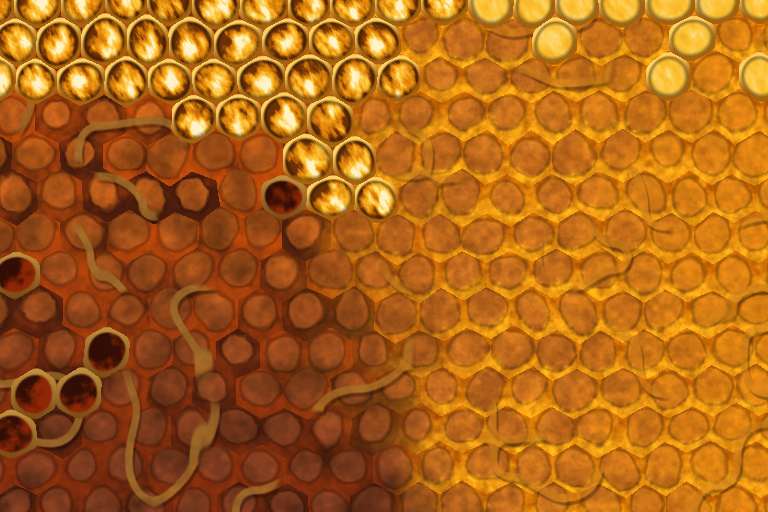
A Shadertoy shader for this pattern:

```glsl
// Backlit honeycomb: open honey cells, capped amber cells, dark brood cells and wax ridges.
const float PITCH = 0.088;              // cell spacing, canvas height = 1
const float ROW = PITCH * 0.866;        // row spacing
const vec2 FIRST = vec2(0.029, 0.996);  // anchor of the top row

float hash(vec2 p) {
    vec3 a = fract(vec3(p.xyx) * 0.1031);
    a += dot(a, a.yzx + 33.33);
    return fract((a.x + a.y) * a.z);
}

float noise(vec2 p) {
    vec2 i = floor(p), f = fract(p);
    f = f * f * (3.0 - 2.0 * f);
    return mix(mix(hash(i), hash(i + vec2(1, 0)), f.x),
               mix(hash(i + vec2(0, 1)), hash(i + vec2(1, 1)), f.x), f.y);
}

float fbm(vec2 p) {
    float sum = 0.0, amp = 0.53;
    for (int i = 0; i < 4; i++) {
        sum += amp * noise(p);
        p = mat2(1.6, 1.2, -1.2, 1.6) * p + 7.3;
        amp *= 0.5;
    }
    return sum;
}

float segmentDistance(vec2 p, vec2 a, vec2 b) {
    vec2 ab = b - a;
    return length(p - a - ab * clamp(dot(p - a, ab) / dot(ab, ab), 0.0, 1.0));
}

// Column and row of a cell to its centre; even rows shift by half a cell
vec2 cellCenter(vec2 id) {
    float shift = 0.5 - 0.5 * mod(id.y, 2.0);
    return FIRST + vec2((id.x + shift) * PITCH, -id.y * ROW);
}

vec2 nearestCell(vec2 p) {
    vec2 best = vec2(0.0);
    float bestDist = 9.0, top = floor((FIRST.y - p.y) / ROW);
    for (int i = 0; i < 2; i++) {
        float row = top + float(i);
        vec2 id = vec2(floor((p.x - cellCenter(vec2(0.0, row)).x) / PITCH + 0.5), row);
        float d = length(p - cellCenter(id));
        if (d < bestDist) { bestDist = d; best = id; }
    }
    return best;
}

// Band along the top, a tongue hanging from it, and a few strays at the right
bool isOpen(vec2 id) {
    float n = id.x, row = id.y;
    if (row < 0.5) return true;
    if (row < 2.5) return n < 8.5 || (n > 10.5 + row && mod(n, 4.0 - row) < 0.5);
    return row < 5.5 && n >= min(6.0, 2.0 * row - 2.0) && n < (row < 4.5 ? 7.5 : 8.5);
}

bool isBrood(vec2 id) {
    bool cluster = segmentDistance(cellCenter(id), vec2(0.03, 0.158), vec2(0.205, 0.31)) < 0.04;
    return cluster || id == vec2(6, 5) || id == vec2(0, 7);
}

vec3 openCell(vec2 q, vec2 id, float stray, float aa) {
    float seed = hash(id + 4.7), r = length(q);
    vec2 focus = vec2(0.25 - 0.35 * seed, -0.3 + 0.3 * hash(id + 9.1));
    float streak = fbm(vec2(q.x * 1.8 + q.y, q.y * 0.9 - q.x * 0.4) * 1.7 + seed * 40.0);
    float light = 1.15 - length((q - focus) * vec2(1.1, 0.85)) + (streak - 0.5) * 1.6;
    light = mix(light, 0.85 + 0.4 * (streak - 0.5), stray);
    vec3 col = mix(vec3(0.42, 0.19, 0.02), vec3(0.90, 0.53, 0.04), smoothstep(0.1, 0.55, light));
    col = mix(col, vec3(0.99, 0.76, 0.20), smoothstep(0.5, 0.85, light));
    col = mix(col, vec3(1.0, 0.95, 0.78), smoothstep(0.8, 1.15, light));
    col *= 1.0 - 0.45 * smoothstep(0.65, 0.9, r);
    vec3 rim = mix(vec3(0.66, 0.38, 0.06), vec3(1.0, 0.82, 0.38), smoothstep(-0.5, 0.8, q.y - q.x * 0.4));
    return mix(col, rim, smoothstep(0.89 - aa, 0.89 + aa, r));
}

vec3 broodCell(vec2 q, vec2 p, float aa) {
    float glow = smoothstep(0.35, 0.75, fbm(p * 35.0) + 0.25 * (q.x - q.y));
    vec3 col = mix(vec3(0.19, 0.05, 0.02), vec3(0.56, 0.15, 0.02), glow);
    vec3 rim = mix(vec3(0.48, 0.30, 0.09), vec3(0.76, 0.56, 0.24), 0.5 + 0.5 * q.y);
    return mix(col, rim, smoothstep(0.82 - aa, 0.82 + aa, length(q)));
}

// Wax cap with a lit crescent below; warmth runs from dark comb to amber
vec3 cappedCell(vec2 q, vec2 p, vec2 id, float warmth) {
    float seed = hash(id), grain = fbm(p * 75.0), cloud = fbm(p * 19.0);
    float edge = length(q - vec2(-0.04, 0.17)) - 0.72 - 0.12 * seed + (cloud - 0.5) * 0.6;
    float cap = smoothstep(0.1, -0.1, edge + (grain - 0.5) * 0.3);
    float low = smoothstep(0.6, -0.8, q.y);
    vec3 amber = mix(vec3(0.80, 0.41, 0.02), vec3(1.0, 0.70, 0.10), low * 0.6 + (grain - 0.4) * 0.9);
    vec3 skin = mix(vec3(0.67, 0.35, 0.09), vec3(0.86, 0.50, 0.14), cloud + (grain - 0.5) * 0.5);
    skin = mix(skin, vec3(0.93, 0.56, 0.05), 0.65 * smoothstep(0.95, 1.5, p.x + (cloud - 0.5) * 0.4));
    float depth = smoothstep(0.75, 0.1, p.y + 0.15 * p.x);
    vec3 ember = mix(vec3(0.74, 0.29, 0.04), vec3(0.52, 0.18, 0.05), depth);
    ember = mix(vec3(0.29, 0.11, 0.05), ember, smoothstep(0.3, 0.75, 0.5 * seed + 0.6 * cloud));
    vec3 crust = mix(vec3(0.66, 0.32, 0.09), vec3(0.45, 0.21, 0.11), depth) * (0.6 + 0.8 * cloud);
    vec3 col = mix(mix(ember, amber, warmth), mix(crust, skin, warmth), cap);
    col *= 1.0 - 0.22 * smoothstep(0.14, 0.0, abs(edge - 0.03));
    return col * (0.86 + 0.28 * grain);
}

// Meandering wax strands: broken contour lines of a noise field
float ridge(vec2 p, float warmth) {
    vec2 s = p * 10.0 + 3.0, e = vec2(0.05, 0.0);
    float n = noise(s);
    vec2 slope = vec2(noise(s + e) - n, noise(s + e.yx) - n) / e.x;
    float d = abs(n - 0.5) / max(length(slope), 0.4) / 10.0;
    float part = smoothstep(0.43, 0.55, noise(p * 8.0 + 21.0) - 0.06 * warmth);
    return smoothstep(0.010, 0.005, d) * part;
}

void mainImage(out vec4 fragColor, in vec2 fragCoord) {
    vec2 p = fragCoord / iResolution.y;
    vec2 wobble = vec2(noise(p * 9.0), noise(p * 9.0 + 50.0)) - 0.5;
    vec2 warped = p + wobble * 0.018;
    vec2 id = nearestCell(warped);
    vec2 q = (warped - cellCenter(id)) / (0.5 * PITCH);
    float aa = 0.03 + 2.0 / (iResolution.y * PITCH);
    float warmth = smoothstep(0.56, 0.96, p.x + 0.25 * (p.y - 0.4) + (fbm(p * 7.0) - 0.5) * 0.3);

    // Capped comb and the strands lying on it
    vec3 col = cappedCell(q, p, id, warmth);
    float strand = ridge(p, warmth), shadow = ridge(p + vec2(-0.004, 0.007), warmth);
    col *= 1.0 - 0.3 * shadow * (1.0 - strand);
    vec3 wax = mix(vec3(0.62, 0.42, 0.16), vec3(0.80, 0.49, 0.10), warmth);
    wax *= 0.85 + 0.3 * fbm(p * 50.0);
    col = mix(col, wax, strand * mix(0.85, 0.6, warmth));

    // Uncapped cells
    float hole = smoothstep(1.13, 1.04, length(q));
    if (isBrood(id)) col = mix(col, broodCell(q, p, aa), hole);
    else if (isOpen(id)) col = mix(col, openCell(q, id, step(9.5, id.x), aa), hole);
    fragColor = vec4(clamp(col, 0.0, 1.0), 1.0);
}
```
